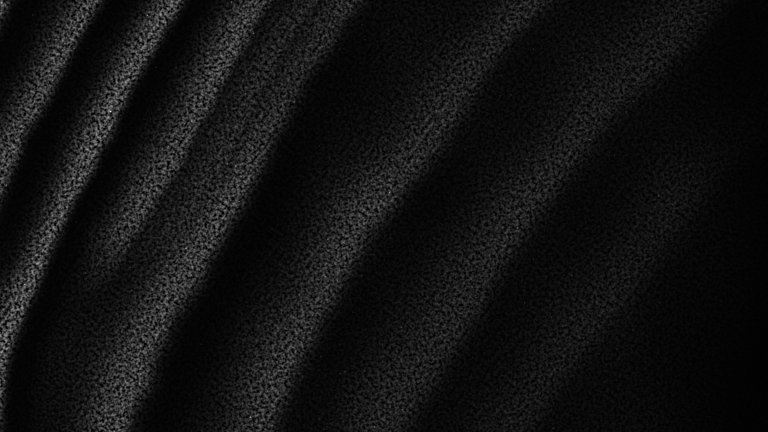
Write a WebGL 1 fragment shader that draws this texture.

```glsl
precision highp float;
// Dark sand ripples under low side light, drawn as a fan of curved crests.
// Each crest has a soft lit flank, a sharper lee side and a shadow behind it;
// gradient noise bends the crests and adds the grain, hashed cells add glints.

uniform vec2 u_resolution;

const float AMBIENT = 0.036;       // light on flat sand
const float CREST_LIGHT = 0.205;   // light on the strongest crest
const float CREST_FADE = 0.23;     // loss of light per crest to the right
const float LEE_WIDTH = 0.38;      // lee side width relative to lit flank
const float BEND = 0.045;          // crest waviness
const float GRAIN_SCALE = 125.0;   // grains per canvas height
const float GRAIN_CONTRAST = 1.7;
const float GLINT_SCALE = 48.0;
const float GLINT_SHARE = 0.07;
const float GLINT_RADIUS = 0.0026;
const vec3 SAND_TINT = vec3(1.0);

vec2 hash2(vec2 p) {
  vec3 q = fract(p.xyx * vec3(0.1031, 0.1030, 0.0973));
  q += dot(q, q.yzx + 33.33);
  return fract((q.xx + q.yz) * q.zy);
}

float cornerSlope(vec2 cell, vec2 offset) {
  float angle = 6.2832 * hash2(cell).x;
  return dot(vec2(cos(angle), sin(angle)), offset);
}

float gradientNoise(vec2 p) {
  vec2 i = floor(p);
  vec2 f = p - i;
  vec2 w = f * f * f * (f * (f * 6.0 - 15.0) + 10.0);
  vec2 e = vec2(1.0, 0.0);
  float low = mix(cornerSlope(i, f), cornerSlope(i + e, f - e), w.x);
  float high = mix(cornerSlope(i + e.yx, f - e.yx),
                   cornerSlope(i + e.xx, f - e.xx), w.x);
  return mix(low, high, w.y);
}

// Horizontal place of a crest at height y; crests fan out towards the top.
float crestX(float index, float y) {
  return -0.02 + 0.305 * index + (0.216 + 0.105 * index) * y + 0.224 * y * y;
}

// Returns lit flank in x and lee shadow in y.
vec2 crest(vec2 p, float index) {
  float d = p.x - crestX(index, p.y);
  float width = mix(0.052, 0.115, clamp(index / 2.5, 0.0, 1.0));
  float side = d > 0.0 ? width * LEE_WIDTH : width;
  float behind = (d - 1.1 * width) / width;
  return vec2(exp(-d * d / (side * side)), exp(-behind * behind));
}

// Crests at whole steps, short branches at half steps on the left.
vec2 dunes(vec2 p) {
  vec2 relief = vec2(0.0);
  float branchFade = smoothstep(0.28, 0.52, p.y);
  for (int n = -3; n <= 12; n++) {
    float index = 0.5 * float(n);
    float isBranch = step(0.25, fract(index));
    float strength = clamp(1.1 - CREST_FADE * index, 0.0, 1.1);
    strength *= mix(1.0, 0.85 * branchFade * step(index, 0.9), isBranch);
    strength *= 1.0 - 0.4 * step(0.9, index) * smoothstep(0.5, 0.8, p.y);
    relief = max(relief, crest(p, index) * strength);
  }
  // Faint spur that joins the last branch.
  return max(relief, crest(p, 0.78) * vec2(0.5, 0.2) * branchFade);
}

float sandGrain(vec2 p) {
  mat2 turn = mat2(0.8, 0.6, -0.6, 0.8);
  vec2 q = turn * p * GRAIN_SCALE;
  return gradientNoise(q) + 0.75 * gradientNoise(turn * q * 1.7 + 19.0);
}

float glints(vec2 p) {
  vec2 q = p * GLINT_SCALE;
  vec2 cell = floor(q);
  vec2 center = 0.2 + 0.6 * hash2(cell + 71.0);
  vec2 pick = hash2(cell + 137.0);
  float d = length(q - cell - center) / GLINT_SCALE;
  float spot = 1.0 - smoothstep(0.3 * GLINT_RADIUS, GLINT_RADIUS, d);
  return spot * step(pick.x, GLINT_SHARE) * pick.y;
}

void main() {
  vec2 p = gl_FragCoord.xy / u_resolution.y;
  float aspect = u_resolution.x / u_resolution.y;

  // Broad bends plus a slightly ragged crest line.
  vec2 bent = p;
  bent.x += BEND * gradientNoise(p * 2.6 + 4.0);
  bent.x += 0.012 * gradientNoise(p * 14.0 + 9.0);
  vec2 relief = dunes(bent);

  // Lit flanks over dim, unevenly lit sand.
  float patches = 1.0 + 0.6 * gradientNoise(p * vec2(5.0, 3.0) + 31.0);
  float light = AMBIENT * patches * (1.0 - 0.75 * min(relief.y, 1.0));
  light += CREST_LIGHT * relief.x * (0.85 + 0.15 * patches);

  // Darkness gathers at the right edge and lower right corner.
  float edge = aspect - p.x + 0.12 * p.y;
  light *= mix(0.12, 1.0, smoothstep(0.02, 0.4, edge));

  // Grain and glints.
  light *= max(0.0, 1.0 + GRAIN_CONTRAST * sandGrain(p));
  light += glints(p) * (0.08 + 1.2 * light) * smoothstep(0.05, 0.4, edge);

  gl_FragColor = vec4(SAND_TINT * clamp(light + 0.006, 0.0, 1.0), 1.0);
}
```
